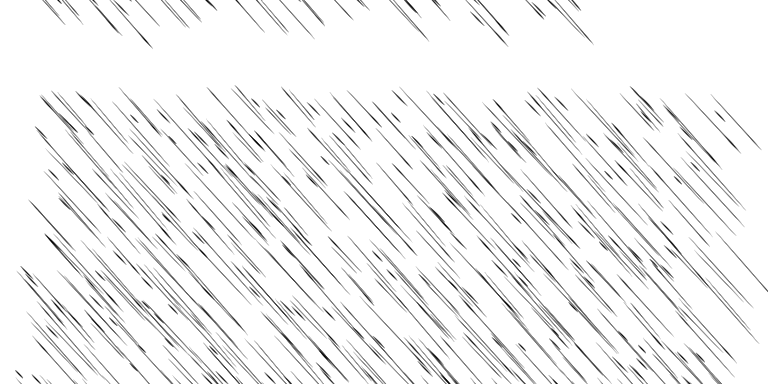
Give the GLSL for this pattern, as a Shadertoy shader.

```glsl
// Slanted tapered pen strokes scattered along ragged rows, black ink on white.

const vec3 PAPER = vec3(1.0);
const vec3 INK = vec3(0.0);
const float SLANT = 0.84;          // radians below the horizontal
const float ROW_PITCH = 0.0911;    // all lengths are in canvas heights
const float COLUMN_PITCH = 0.063;
const float FIRST_ROW_Y = 0.753;
const float TOP_BAND_ROW = -3.0;   // lone row whose strokes hang in from above

// Four random values in 0..1 for a cell and a seed.
vec4 hash4(vec2 cell, float seed) {
    vec4 h = fract(vec4(cell.xyx, seed) * vec4(0.1031, 0.1030, 0.0973, 0.1099));
    h += dot(h, h.wzxy + 33.33);
    return fract((h.xxyz + h.yzzw) * h.zywx);
}

// Share of a filter of size px that is covered by a band around zero.
float bandCoverage(float d, float halfWidth, float px) {
    float r = 0.5 * px;
    return (clamp(d + halfWidth, -r, r) - clamp(d - halfWidth, -r, r)) / px;
}

// Tapered stroke along q.x from 0 to len, with one swollen spot.
float stroke(vec2 q, float len, float tilt, float halfWidth, float swell, float swellAt, float px) {
    float t = q.x / len;
    if (t <= 0.0 || t >= 1.0) return 0.0;
    float across = q.y - tilt * (q.x - 0.5 * len);
    float fromSwell = (q.x - swellAt * len) / 0.022;
    float taper = sqrt(4.0 * t * (1.0 - t));
    float width = taper * (halfWidth + swell * exp(-fromSwell * fromSwell));
    return bandCoverage(across, width, px);
}

float layerInk(float below, float above) {
    return 1.0 - (1.0 - below) * (1.0 - above);
}

// Rows are filled between ragged margins, with a blank gap under the top band.
bool isFilled(float row, float x, float chance) {
    vec4 margin = hash4(vec2(row + 40.0, 7.0), 3.0);
    float right = row < 0.0 ? 1.5 : mix(1.78, 1.91, margin.x);
    float left = mix(-0.03, 0.05, margin.y);
    bool rowUsed = row >= 0.0 || row == TOP_BAND_ROW;
    return rowUsed && x > left && x < right && chance > 0.07;
}

// One cell: a long stroke, often a thin companion, and a short fleck.
float strokeGroup(vec2 q, vec2 cell, float lengthScale, float px) {
    vec4 a = hash4(cell, 11.0);
    vec4 b = hash4(cell, 23.0);
    vec4 c = hash4(cell, 37.0);
    q.x -= (a.x - 0.6) * 0.06;

    float len = lengthScale * mix(0.13, 0.28, a.y);
    float swellAt = a.z < 0.5 ? 0.14 : 0.84;
    float ink = stroke(q, len, (a.w - 0.5) * 0.05, 0.00085, 0.0018 * b.x, swellAt, px);

    if (b.y < 0.65) {
        vec2 offset = vec2(0.05 * b.z, mix(-0.012, 0.012, b.w));
        float tilt = -offset.y * 3.0;
        float thin = stroke(q - offset, len * 0.75, tilt, 0.0007, 0.0008 * c.x, 1.0 - swellAt, px);
        ink = layerInk(ink, thin);
    }
    if (c.y < 0.6) {
        vec2 offset = vec2(0.1 * c.z - 0.02, mix(-0.022, 0.022, c.w)) * lengthScale;
        float fleck = stroke(q - offset, mix(0.03, 0.065, b.x), 0.04, 0.0007, 0.0009, 0.5, px);
        ink = layerInk(ink, fleck);
    }
    return ink;
}

void mainImage(out vec4 fragColor, in vec2 fragCoord) {
    vec2 p = fragCoord / iResolution.y;
    float px = 1.25 / iResolution.y;
    vec2 along = vec2(cos(SLANT), -sin(SLANT));
    vec2 across = vec2(-along.y, along.x);
    float nearRow = floor((FIRST_ROW_Y - p.y) / ROW_PITCH);

    // Visit the rows above whose strokes can reach this point.
    float ink = 0.0;
    for (int i = -2; i <= 1; i++) {
        float row = nearRow + float(i);
        float rowY = FIRST_ROW_Y - row * ROW_PITCH;
        float footX = p.x + (p.y - rowY) * along.x / -along.y;
        float nearColumn = floor(footX / COLUMN_PITCH);
        float lengthScale = row < 0.0 ? 0.7 : 1.0;

        for (int j = -1; j <= 1; j++) {
            vec2 cell = vec2(nearColumn + float(j), row) + 40.0;
            vec4 place = hash4(cell, 5.0);
            float startX = (cell.x - 40.0 + mix(0.1, 0.9, place.x)) * COLUMN_PITCH;
            if (!isFilled(row, startX, place.y)) continue;
            vec2 local = p - vec2(startX, rowY);
            vec2 q = vec2(dot(local, along), dot(local, across));
            ink = layerInk(ink, strokeGroup(q, cell, lengthScale, px));
        }
    }
    fragColor = vec4(mix(PAPER, INK, ink), 1.0);
}
```
